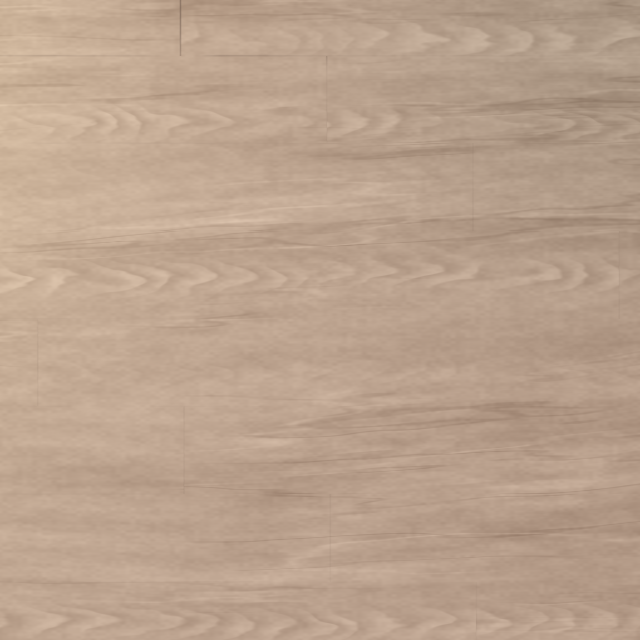
Reproduce this texture procedurally as a Shadertoy shader.

```glsl
const float ROW_HEIGHT = 0.137;
const float TOP_EDGE = 0.087;       // first seam, measured from the top
const float PLANK_LENGTH = 1.137;
const float FIRST_JOINT = 0.282;
const float JOINT_STEP = 0.2285;    // joint shift from row to row
const float SEAM_WIDTH = 0.0010;
const float RING_FREQ = 15.0;       // chevrons across the canvas
const float RING_SLOPE = 36.0;
const float HEART_WIDTH = 0.022;
const float BROAD_GRAIN = 0.115;
const float FINE_GRAIN = 0.060;
const float VEIN_DEPTH = 0.050;
const float MOTTLE = 0.050;
const float SPECKLE = 0.030;
const vec3 WOOD = vec3(0.722, 0.622, 0.548);
const vec3 WARM_LIGHT = vec3(0.092, 0.094, 0.066);
const vec3 COOL_TINT = vec3(-0.028, -0.006, -0.004);
const vec3 SEAM_COLOR = vec3(0.45, 0.37, 0.32);

// Strength and height of the chevron figure, per row from the top
const float FIGURE[8] = float[8](1.0, 0.9, 0.15, 1.0, 0.3, 0.15, 0.1, 0.8);
const float HEART[8] = float[8](0.79, 0.79, 0.35, 0.53, 0.65, 0.4, 0.6, 0.45);

float hash(vec2 p) {
    return fract(sin(dot(p, vec2(127.1, 311.7))) * 43758.545);
}

float noise(vec2 p) {
    vec2 i = floor(p), f = fract(p);
    f = f * f * (3.0 - 2.0 * f);
    return mix(mix(hash(i), hash(i + vec2(1, 0)), f.x),
               mix(hash(i + vec2(0, 1)), hash(i + vec2(1, 1)), f.x), f.y);
}

float fbm(vec2 p) {
    float sum = 0.0, amp = 0.533;
    for (int i = 0; i < 4; i++) {
        sum += amp * noise(p);
        p = p * 2.03 + vec2(17.3, 9.1);
        amp *= 0.5;
    }
    return sum;
}

// Thin lines along the mid level of a noise field
float vein(vec2 p, float width) {
    return 1.0 - smoothstep(0.0, width, abs(fbm(p) - 0.5));
}

// Long streaks with sparse veins that nearly run on from plank to plank
float streaks(vec2 p, float seed) {
    vec2 q = p + vec2(3.7, 8.1 + 0.008 * seed);
    float bend = noise(q * vec2(2.2, 5.0)) - 0.5;
    q.y += 0.055 * bend - 0.035 * p.x;
    float broad = fbm(q * vec2(1.5, 19.0)) - 0.5;
    float fine = fbm(q * vec2(10.0, 85.0)) - 0.5;
    float busy = smoothstep(0.42, 0.68, fbm(q * vec2(2.6, 11.0) + 13.0));
    float dark = vein(q * vec2(1.8, 24.0) + 5.0, 0.035);
    float pale = vein(q * vec2(2.0, 21.0) + 31.0, 0.045);
    return BROAD_GRAIN * broad + FINE_GRAIN * fine * (0.6 + 0.7 * busy)
         + VEIN_DEPTH * busy * (0.8 * pale - dark);
}

// Nested chevrons around the heart line of a plank
float chevrons(vec2 p, float heartY, float seed) {
    float wobble = fbm(p * vec2(6.0, 20.0) + seed * 23.0) - 0.5;
    float v = p.y - heartY + 0.022 * (noise(vec2(p.x * 5.0, seed * 50.0)) - 0.5);
    float phase = RING_FREQ * p.x + RING_SLOPE * sqrt(v * v + 0.00003) + 2.8 * wobble;
    float ring = fract(phase);
    float wave = smoothstep(0.0, 0.75, ring) * (1.0 - smoothstep(0.8, 1.0, ring)) - 0.45;
    float patchiness = smoothstep(0.15, 0.6, noise(vec2(p.x * 4.0, seed * 90.0)));
    float band = exp(-v * v / (HEART_WIDTH * HEART_WIDTH));
    return band * (0.085 * wave * (0.45 + 0.55 * patchiness) + 0.012);
}

float line(float d, float px) {
    return 1.0 - smoothstep(SEAM_WIDTH - px, SEAM_WIDTH + px, abs(d));
}

void mainImage(out vec4 fragColor, in vec2 fragCoord) {
    vec2 uv = fragCoord / iResolution.xy;
    float px = 1.0 / iResolution.y;

    // Plank layout
    float rowPos = (1.0 - uv.y - TOP_EDGE) / ROW_HEIGHT + 1.0;
    float row = floor(rowPos);
    float along = (uv.x - FIRST_JOINT - row * JOINT_STEP) / PLANK_LENGTH;
    float plank = floor(along);
    float seed = hash(vec2(row + 3.0, plank + 7.0));
    int rowIndex = clamp(int(row), 0, 7);

    // Wood grain
    float heartY = 1.0 - TOP_EDGE - (row - 1.0 + HEART[rowIndex]) * ROW_HEIGHT;
    float figure = FIGURE[rowIndex] * (row < 0.5 && plank < 0.0 ? 0.1 : 1.0);
    float heartDist = (uv.y - heartY) / HEART_WIDTH;
    float calm = 1.0 - 0.6 * figure * exp(-heartDist * heartDist);
    float tone = calm * streaks(uv, seed) + figure * chevrons(uv, heartY, seed);
    tone += 0.008 * (seed - 0.5);
    tone += MOTTLE * (fbm(uv * vec2(28.0, 75.0)) - 0.5);
    tone += SPECKLE * (noise(uv * vec2(130.0, 230.0)) - 0.5);
    vec3 color = WOOD + tone * vec3(1.0, 1.03, 1.0);

    // Light from the upper left, greyer towards the upper right
    float glow = exp(-2.8 * uv.x) * mix(0.3, 1.0, smoothstep(0.0, 0.9, uv.y));
    color += WARM_LIGHT * glow;
    color += COOL_TINT * smoothstep(0.3, 1.0, uv.x) * smoothstep(0.3, 1.0, uv.y);
    color -= 0.030 * smoothstep(0.55, 1.05, uv.x);

    // Broken seams, clearest near the top left
    float seamRow = floor(rowPos + 0.5);
    float rowDist = (rowPos - seamRow) * ROW_HEIGHT;
    float jointDist = (along - floor(along + 0.5)) * PLANK_LENGTH;
    float wear = smoothstep(0.2, 0.7, noise(vec2(uv.x * 14.0, seamRow * 7.3)));
    float clarity = mix(0.05, 0.6, smoothstep(0.75, 0.92, uv.y));
    float rowSeam = line(rowDist, px) * wear * clarity * mix(1.0, 0.15, smoothstep(0.2, 0.55, uv.x));
    float jointWear = 0.4 + 0.6 * noise(vec2(uv.y * 40.0, row));
    float jointSeam = line(jointDist, px) * jointWear * mix(0.12, 0.75, smoothstep(0.88, 0.93, uv.y));
    color = mix(color, SEAM_COLOR, max(rowSeam, jointSeam));

    fragColor = vec4(clamp(color, 0.0, 1.0), 1.0);
}
```
